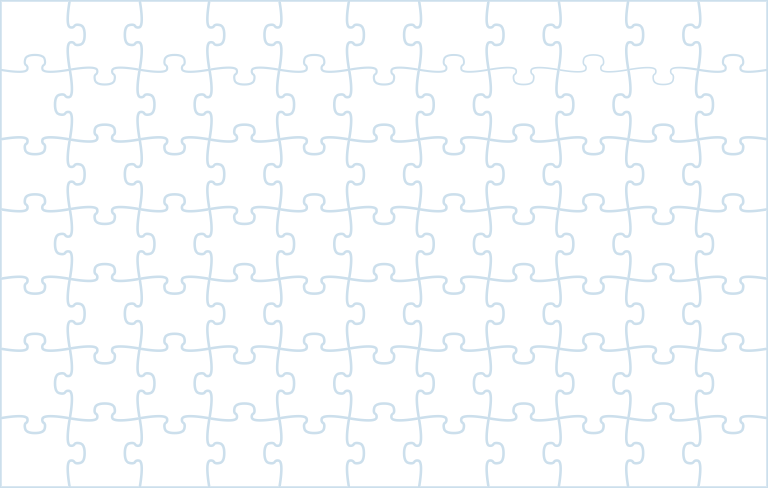
A Shadertoy shader for this pattern:

```glsl
// Blank jigsaw sheet: pale blue interlocking seams on white, tabs alternating in a checkerboard.

const vec2  GRID       = vec2(11.0, 7.0);        // pieces across and down
const vec3  PAPER      = vec3(1.0);
const vec3  SEAM       = vec3(0.80, 0.875, 0.925);
const float SEAM_WIDTH = 0.037;                  // in piece widths
const float RIM_WIDTH  = 0.025;
const float FINE_LEFT  = 0.85;                   // relative width of the top seam
const float FINE_RIGHT = 0.62;
const int   STEPS      = 8;                      // segments per curve

// Half of a seam: x = distance from its middle, y = height towards the tab.
const int  CURVES = 5;
const vec2 CORNER = vec2(0.5, 0.0);
const vec2 CROWN  = vec2(0.0, 0.212);
const vec2 CONTROL[CURVES] = vec2[CURVES](
    vec2(0.330, -0.030),   // shoulder
    vec2(0.115, -0.030),   // root of the neck
    vec2(0.100,  0.048),   // neck
    vec2(0.155,  0.085),   // flare
    vec2(0.125,  0.212));  // head

float segmentDistance(vec2 p, vec2 a, vec2 b) {
    vec2 ab = b - a;
    return length(p - a - ab * clamp(dot(p - a, ab) / dot(ab, ab), 0.0, 1.0));
}

vec2 bezier(vec2 a, vec2 b, vec2 c, float t) {
    return mix(mix(a, b, t), mix(b, c, t), t);
}

// Distance to one seam, drawn as a smooth chain of quadratic curves.
float seamDistance(vec2 p) {
    p.x = abs(p.x);
    float d = 1e3;
    vec2 start = CORNER;
    for (int i = 0; i < CURVES; i++) {
        vec2 end = CROWN;
        if (i < CURVES - 1) end = 0.5 * (CONTROL[i] + CONTROL[i + 1]);
        vec2 last = start;
        for (int s = 1; s <= STEPS; s++) {
            vec2 next = bezier(start, CONTROL[i], end, float(s) / float(STEPS));
            d = min(d, segmentDistance(p, last, next));
            last = next;
        }
        start = end;
    }
    return d;
}

// Tab direction: +1 where seam and piece indices sum to an odd number.
float tabSide(float seam, float piece) {
    return mod(seam + piece, 2.0) > 0.5 ? 1.0 : -1.0;
}

// The uppermost seam is finer, most of all towards the right.
float seamScale(float seam, float x) {
    float right = smoothstep(5.0, 8.5, x) * (1.0 - smoothstep(9.6, 10.0, x));
    return seam == 1.0 ? mix(FINE_LEFT, FINE_RIGHT, right) : 1.0;
}

float coverage(float signedDistance, float pixel) {
    return clamp(0.5 - signedDistance / pixel, 0.0, 1.0);
}

void mainImage(out vec4 fragColor, in vec2 fragCoord) {
    // Piece units, measured from the upper left corner
    vec2 p = fragCoord / iResolution.xy * GRID;
    p.y = GRID.y - p.y;
    float pixel = GRID.x / iResolution.x;

    vec2 piece = floor(p);
    vec2 local = p - piece - 0.5;
    float d = 1e3;

    // The four seams around the current piece
    for (int k = 0; k < 2; k++) {
        vec2 seam = piece + float(k);
        vec2 off = p - seam;
        if (seam.y > 0.0 && seam.y < GRID.y) {
            vec2 q = vec2(local.x, -off.y * tabSide(seam.y, piece.x));
            d = min(d, seamDistance(q) - 0.5 * SEAM_WIDTH * seamScale(seam.y, p.x));
        }
        if (seam.x > 0.0 && seam.x < GRID.x) {
            vec2 q = vec2(local.y, off.x * tabSide(seam.x, piece.y));
            d = min(d, seamDistance(q) - 0.5 * SEAM_WIDTH);
        }
    }

    // Straight outer rim
    vec2 toRim = min(p, GRID - p);
    d = min(d, min(toRim.x, toRim.y) - RIM_WIDTH);

    fragColor = vec4(mix(PAPER, SEAM, coverage(d, pixel)), 1.0);
}
```
